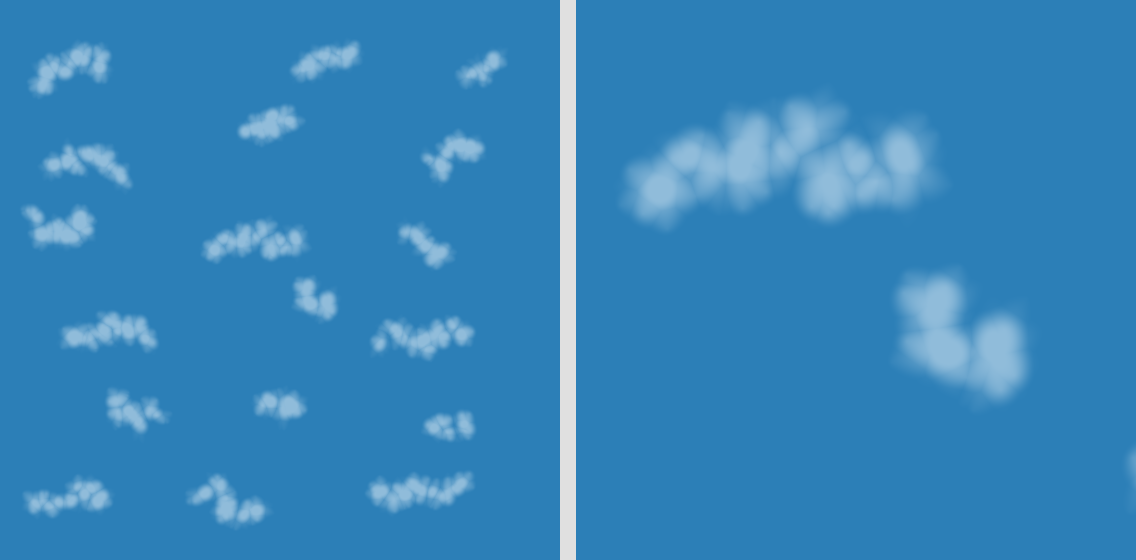
Left, the full canvas; right, a detail of the centre.
This texture is drawn by a three.js fragment shader. Its source:

```glsl
varying vec2 vUv;

const vec3 SKY = vec3(0.172, 0.498, 0.718);
const vec3 CLOUD = vec3(0.565, 0.738, 0.856);
const float COLUMNS = 3.0;
const float ROWS = 6.0;
const float MAX_PUFFS = 13.0;

float hash(vec2 p) {
  return fract(sin(dot(p, vec2(127.1, 311.7))) * 43758.545);
}

vec2 hash2(vec2 p) {
  return vec2(hash(p), hash(p + 57.3));
}

vec2 rotate(vec2 p, float angle) {
  float c = cos(angle);
  float s = sin(angle);
  return vec2(c * p.x + s * p.y, c * p.y - s * p.x);
}

// Distance to the nearest jittered cell point
float cellular(vec2 p) {
  vec2 base = floor(p);
  float nearest = 2.0;
  for (int y = -1; y <= 1; y++) {
    for (int x = -1; x <= 1; x++) {
      vec2 cell = base + vec2(float(x), float(y));
      nearest = min(nearest, length(cell + hash2(cell) - p));
    }
  }
  return nearest;
}

float ellipse(vec2 p, vec2 radii) {
  return (length(p / radii) - 1.0) * min(radii.x, radii.y);
}

// Chain of tilted puffs along a wavy axis
float puffChain(vec2 p, float count, float spacing, vec2 seed) {
  float dist = 1.0;
  float phase = 6.283 * hash(seed + 3.1);
  for (float i = 0.0; i < MAX_PUFFS; i++) {
    if (i >= count) break;
    vec2 key = seed + i * vec2(1.37, 2.91);
    vec2 jitter = hash2(key) - 0.5;
    float along = (i - 0.5 * (count - 1.0)) * spacing;
    float bend = 0.008 * sin(along * 55.0 + phase);
    vec2 center = vec2(along, bend) + jitter * vec2(0.014, 0.028);
    float size = mix(0.011, 0.022, hash(key + 7.7));
    vec2 radii = size * vec2(1.0, mix(0.6, 1.0, hash(key + 9.2)));
    float angle = 3.142 * hash(key + 4.6);
    dist = min(dist, ellipse(rotate(p - center, angle), radii));
  }
  return dist;
}

// Clouds on a staggered, jittered grid kept clear of the borders
float cloudField(vec2 p) {
  float dist = 1.0;
  float spacing = 0.0135;
  for (float row = 0.0; row < ROWS; row++) {
    for (float col = 0.0; col < COLUMNS; col++) {
      vec2 seed = vec2(col * 17.0 + 2.0, row * 29.0 + 5.0);
      float pick = hash(seed + 1.9);
      float count = floor(4.5 + 8.0 * pick * pick);
      vec2 center = vec2(0.18 + 0.32 * col, 0.11 + 0.157 * row);
      center.y += 0.025 * (mod(col, 2.0) - 0.5);
      center += (hash2(seed) - 0.5) * vec2(0.17, 0.06);
      float margin = 0.5 * count * spacing + 0.06;
      center.x = clamp(center.x, margin, 1.0 - margin);
      vec2 local = p - center;
      if (length(local) > 0.16) continue;
      float tilt = mix(-0.45, 0.45, hash(seed + 8.3));
      dist = min(dist, puffChain(rotate(local, tilt), count, spacing, seed));
    }
  }
  return dist;
}

void main() {
  // Small cells eat soft notches into the puffs
  float notch = 0.010 * (cellular(vUv * 48.0) - 0.45);
  float blur = 0.011;
  float cover = 1.0 - smoothstep(-blur, blur, cloudField(vUv) + notch);
  gl_FragColor = vec4(mix(SKY, CLOUD, cover), 1.0);
}
```
